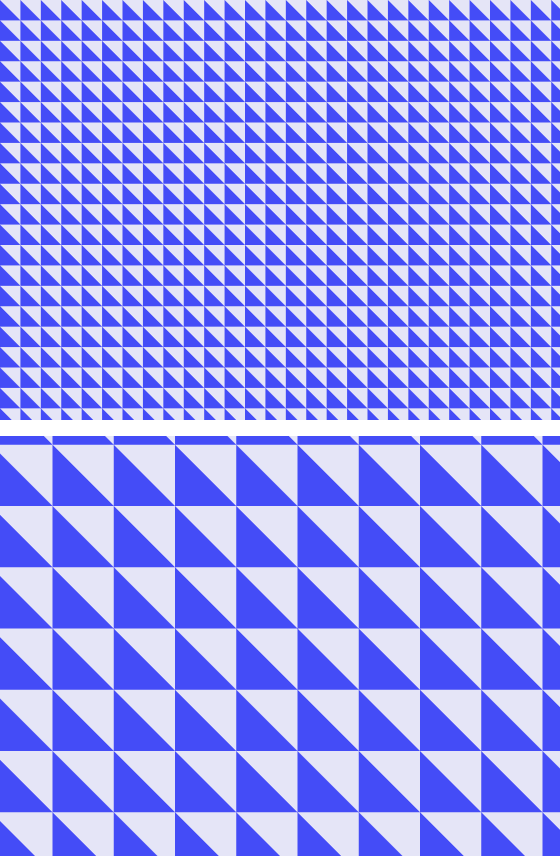
Top, the full canvas; bottom, a detail of the centre.
A Shadertoy shader for this pattern:

```glsl
// Square grid of two-tone tiles, each split from upper left to lower right.
// Every tile holds a blue right triangle in its lower-left half; its edges are
// smoothed by pixel coverage, summed with the adjoining tiles at the seams.

const float TILES_DOWN = 144.0 / 7.0;   // repeats per canvas height
const vec3 PALE = vec3(0.898, 0.898, 0.969);
const vec3 BLUE = vec3(0.267, 0.298, 0.969);

// Coverage of a pixel by the half-plane where dist > 0
float edgeCoverage(float dist, float pixel) {
    return clamp(dist / pixel + 0.5, 0.0, 1.0);
}

// Lower-left triangle of the unit tile; p.y runs downward
float triangleCoverage(vec2 p, float pixel) {
    float left = edgeCoverage(p.x, pixel);
    float bottom = edgeCoverage(1.0 - p.y, pixel);
    float diagonal = edgeCoverage(p.y - p.x, pixel * sqrt(2.0));
    return left * bottom * diagonal;
}

void mainImage(out vec4 fragColor, in vec2 fragCoord) {
    // Tile coordinates, anchored at the upper-left corner of the canvas
    float pixel = TILES_DOWN / iResolution.y;
    vec2 grid = vec2(fragCoord.x, iResolution.y - fragCoord.y) * pixel;
    vec2 local = fract(grid);

    // This tile plus those to the right and above, whose edges may reach in
    float blue = 0.0;
    for (int row = -1; row <= 0; row++) {
        for (int column = 0; column <= 1; column++) {
            blue += triangleCoverage(local - vec2(column, row), pixel);
        }
    }

    fragColor = vec4(mix(PALE, BLUE, min(blue, 1.0)), 1.0);
}
```
